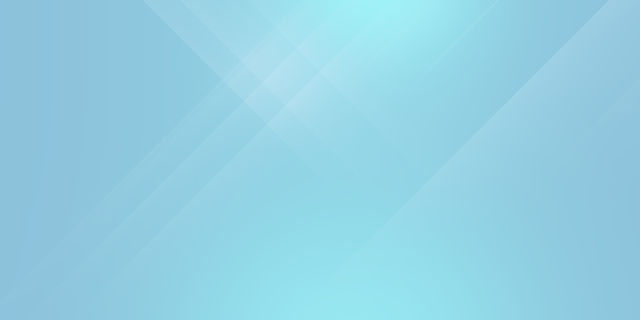
Reproduce this background procedurally as a Shadertoy shader.

```glsl
#define EDGE_COLOR vec3(0.550, 0.760, 0.858)
#define CORE_COLOR vec3(0.560, 0.825, 0.892)
#define TOP_GLOW vec3(0.610, 0.950, 0.970)
#define BOTTOM_GLOW vec3(0.590, 0.915, 0.950)
#define SHEEN_COLOR vec3(0.840, 0.930, 0.980)
#define LINE_WIDTH 0.0035
#define LINE_GAIN 0.5

// Each beam: edge position, falloff width, strength, reach below the top
const vec4 RISING[8] = vec4[8](
    vec4(0.945, 0.10, 0.10, 1.20),
    vec4(0.975, 0.08, 0.06, 0.90),
    vec4(1.080, 0.12, 0.13, 1.20),
    vec4(1.225, 0.13, 0.15, 1.20),
    vec4(1.300, 0.05, 0.08, 0.30),
    vec4(1.345, 0.07, 0.10, 0.32),
    vec4(1.906, 0.24, 0.21, 1.10),
    vec4(2.247, 0.10, 0.06, 0.65));

const vec4 FALLING[3] = vec4[3](
    vec4(0.448, 0.32, 0.17, 0.72),
    vec4(0.565, 0.22, 0.12, 0.70),
    vec4(0.780, 0.16, 0.10, 0.65));

// Soft elliptical light
float glow(vec2 p, vec2 center, vec2 radius) {
    vec2 d = (p - center) / radius;
    return exp(-dot(d, d));
}

// Narrow bright line
float hairline(float d) {
    return exp(-d * d / (LINE_WIDTH * LINE_WIDTH));
}

// Crisp leading edge with a sheen that fades behind it
float beam(float coord, float depth, vec4 b, float aa) {
    float d = coord - b.x;
    float sheen = smoothstep(-aa, aa, d) * exp(-max(d, 0.0) / b.y);
    float fade = 1.0 - smoothstep(0.2 * b.w, b.w, depth);
    return b.z * fade * (sheen + LINE_GAIN * hairline(d));
}

void mainImage(out vec4 fragColor, in vec2 fragCoord) {
    vec2 p = fragCoord / iResolution.xy * vec2(2.0, 1.0);
    float depth = 1.0 - p.y;
    float aa = 1.5 / iResolution.y;

    // Background and the two light pools
    float core = exp(-pow((p.x - 1.08) / 0.60, 2.0));
    vec3 color = mix(EDGE_COLOR, CORE_COLOR, core);
    color = mix(color, BOTTOM_GLOW, 0.9 * glow(p, vec2(1.10, -0.05), vec2(0.52, 0.36)));
    color = mix(color, TOP_GLOW, glow(p, vec2(1.18, 1.03), vec2(0.31, 0.25)));

    // Beams along both diagonals
    float light = 0.0;
    for (int i = 0; i < 8; i++)
        light += beam(p.x + depth, depth, RISING[i], aa);
    for (int i = 0; i < 3; i++)
        light += beam(p.x - depth, depth, FALLING[i], aa);

    // Pale haze where the beams cross, and one fine stray line
    light += 0.20 * glow(p, vec2(0.89, 0.79), vec2(0.17, 0.16));
    light += 0.22 * hairline(p.x + depth - 1.557) * (1.0 - smoothstep(0.1, 0.30, depth));

    // The top pool keeps its saturated tint under the sheen
    light *= 1.0 - 0.55 * glow(p, vec2(1.15, 1.05), vec2(0.38, 0.20));
    color = mix(color, SHEEN_COLOR, clamp(light, 0.0, 0.8));
    fragColor = vec4(color, 1.0);
}
```
